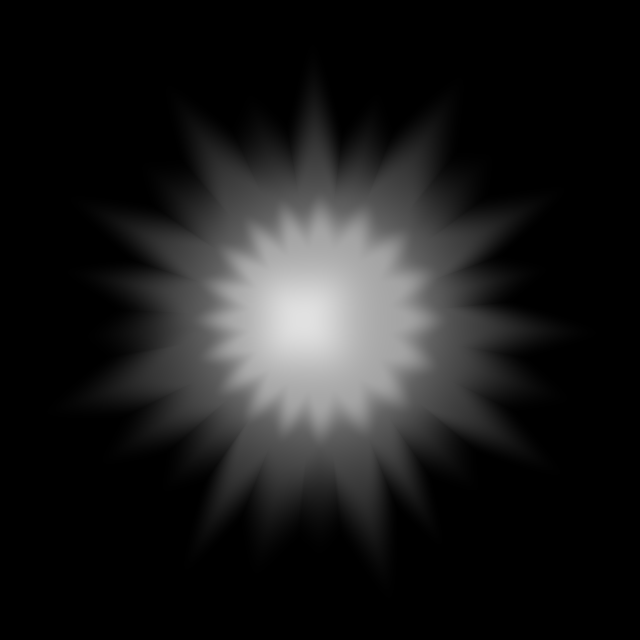
This background is drawn by a Shadertoy shader. Its source:

```glsl
// A soft grey starburst on black: long uneven rays, a spiky disc and a bright core.
// Rays and spikes bend the edge radius as a function of angle; wide smoothsteps
// blur those edges, and exponential falloffs shade the layers.

#define RAY_COUNT 24
#define RAY_HALF_WIDTH 0.175
#define RAY_VALLEY 0.295
#define VALLEY_BLUR 0.095
#define TIP_BLUR 0.190
#define HALO_GAIN 1.10
#define HALO_FALLOFF 6.0
#define DISC_RADIUS 0.156
#define SPIKE_HEIGHT 0.013
#define DISC_BLUR 0.036
#define CORE_CENTER vec2(-0.028, 0.0)
#define CORE_SIZE 0.074

const float TAU = 6.2831853;

float hash(float n) {
    return fract(sin(n * 12.9898) * 43758.5453);
}

// Shortest signed turn between two angles.
float angleDelta(float a, float b) {
    return mod(a - b + 0.5 * TAU, TAU) - 0.5 * TAU;
}

// Slow drift keeps the evenly counted rays from looking mechanical.
float rayAngle(float index) {
    float base = TAU * index / float(RAY_COUNT);
    return base + 0.012 - 0.059 * cos(base) + 0.014 * sin(base);
}

// Lengths alternate on the upper side and repeat in threes on the lower side.
float rayLength(float index) {
    float alternating = 0.380 + 0.042 * cos(0.5 * TAU * index);
    float triple = 0.385 + 0.060 * cos(TAU * (index - 10.25) / 3.0);
    return index < 11.0 ? alternating : triple;
}

// x: outer edge radius at this angle, y: closeness to a ray's axis.
vec2 rayProfile(float angle) {
    // Five broad dips let some rays merge and others stand apart.
    float valley = RAY_VALLEY - 0.02 * cos(5.0 * (angle - 1.5));
    vec2 profile = vec2(valley, 0.0);
    for (int i = 0; i < RAY_COUNT; i++) {
        float index = float(i);
        float turn = angleDelta(angle, rayAngle(index));
        float offset = sqrt(turn * turn + 0.0004);
        float halfWidth = RAY_HALF_WIDTH * (0.85 + 0.3 * hash(index + 1.0));
        float peak = pow(max(0.0, 1.0 - offset / halfWidth), 1.4);
        float edge = valley + (rayLength(index) + 0.035 - valley) * peak;
        profile = max(profile, vec2(edge, peak));
    }
    return profile;
}

// The disc has finer spikes on its left half than on its right.
float discEdge(vec2 p, float angle) {
    float spikes = p.x > 0.0 ? 16.0 : 20.0;
    return DISC_RADIUS + SPIKE_HEIGHT * cos(spikes * angle);
}

void mainImage(out vec4 fragColor, in vec2 fragCoord) {
    vec2 p = (fragCoord - 0.5 * iResolution.xy) / min(iResolution.x, iResolution.y);
    float radius = length(p);
    float angle = atan(p.y, p.x + 1e-6);

    // Halo cut into rays, blurred more along the tips
    vec2 ray = rayProfile(angle);
    float rayBlur = mix(VALLEY_BLUR, TIP_BLUR, ray.y);
    float rayMask = 1.0 - smoothstep(ray.x - rayBlur, ray.x + 0.02, radius);
    float halo = HALO_GAIN * exp(-HALO_FALLOFF * max(radius, 0.13)) * rayMask;

    // Spiky disc
    float edge = discEdge(p, angle);
    float discMask = 1.0 - smoothstep(edge - DISC_BLUR, edge + DISC_BLUR, radius);
    float disc = 0.670 - 1.6 * radius * radius;

    // Slightly squared core, left of the middle
    vec2 q = abs(p - CORE_CENTER);
    float coreDistance = pow(q.x * q.x * q.x + q.y * q.y * q.y, 1.0 / 3.0);
    disc += 0.215 * exp(-pow(coreDistance / CORE_SIZE, 2.3));

    float shade = mix(halo, disc, discMask);
    fragColor = vec4(vec3(shade), 1.0);
}
```
